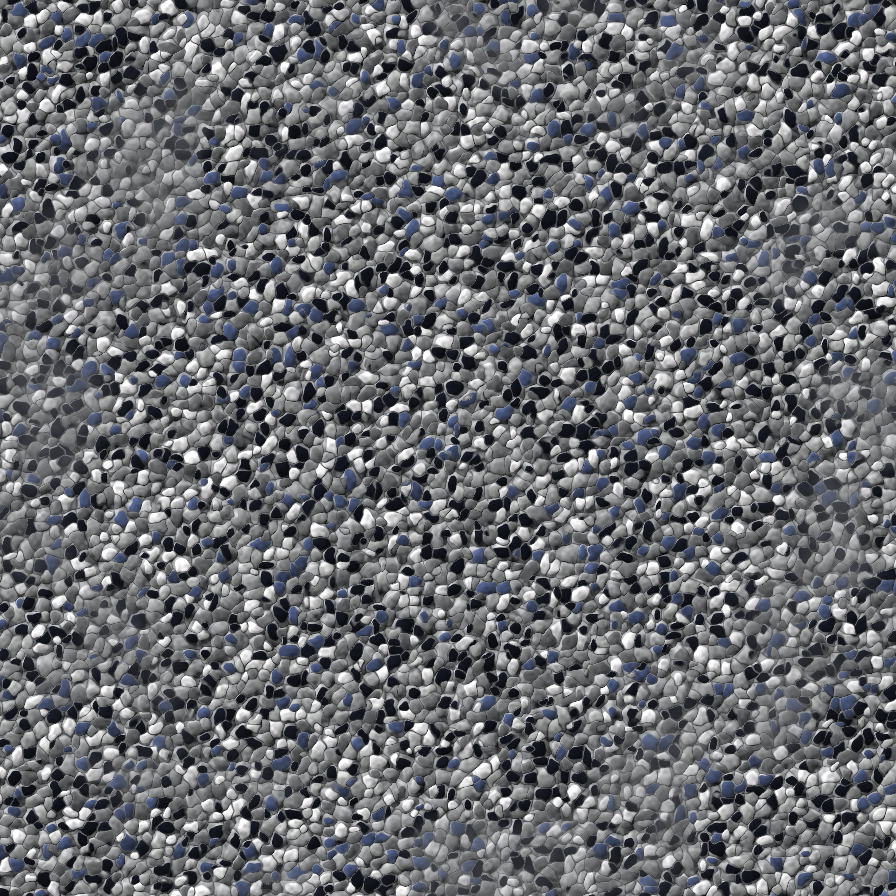
Give the GLSL for this texture, as a Shadertoy shader.

```glsl
// Exposed aggregate: small grey, black, white and blue pebbles set in grey mortar.

const float PEBBLES_ACROSS = 72.0;    // cells along one canvas side
const float JITTER = 0.85;            // irregularity of the pebble centres
const vec2  SIZE_RANGE = vec2(0.65, 1.35);
const vec2  STRETCH_RANGE = vec2(1.1, 1.9);
const float LEAN = 0.75;              // favoured direction of the long axes
const float LEAN_SPREAD = 2.3;
const float PEBBLE_RADIUS = 0.5;      // in cells
const float MORTAR_HALF_WIDTH = 0.045;
const float EDGE_SOFTNESS = 0.05;
const vec2  LIGHT_DIR = vec2(-0.55, 0.835);
const float STONE_RELIEF = 0.36;
const float MORTAR_RELIEF = 0.23;
const float CREASE_SHADE = 0.65;

const float BLACK_SHARE = 0.28;
const float BLUE_SHARE  = 0.11;
const float WHITE_SHARE = 0.19;
const float TONE_MIXING = 0.5;        // 0 spreads the tones evenly, 1 at random
const vec3 BLACK_STONE = vec3(0.065, 0.075, 0.105);
const vec3 BLUE_STONE  = vec3(0.235, 0.28, 0.40);
const vec3 WHITE_STONE = vec3(0.83, 0.83, 0.835);
const vec3 DARK_GREY   = vec3(0.32, 0.325, 0.33);
const vec3 LIGHT_GREY  = vec3(0.65, 0.655, 0.655);
const vec3 MORTAR      = vec3(0.48, 0.485, 0.49);
const vec3 HAZE        = vec3(0.45, 0.455, 0.47);
const float HAZE_RADIUS = 0.46;       // ring of faded patches
const float HAZE_STRENGTH = 0.42;

// Integer hash: three values in 0..1 per cell and salt
vec3 hash3(vec2 cell, int salt) {
    uvec3 v = uvec3(ivec3(ivec2(cell) + 512, salt));
    v = v * 1664525u + 1013904223u;
    v.x += v.y * v.z; v.y += v.z * v.x; v.z += v.x * v.y;
    v ^= v >> 16u;
    v.x += v.y * v.z; v.y += v.z * v.x; v.z += v.x * v.y;
    return vec3(v >> 8u) / 16777216.0;
}

float valueNoise(vec2 p, int salt) {
    vec2 cell = floor(p), f = fract(p);
    f = f * f * (3.0 - 2.0 * f);
    float low  = mix(hash3(cell, salt).x, hash3(cell + vec2(1, 0), salt).x, f.x);
    float high = mix(hash3(cell + vec2(0, 1), salt).x, hash3(cell + vec2(1, 1), salt).x, f.x);
    return mix(low, high, f.y);
}

// Cellular pattern of turned, stretched cells: x is the distance to the
// nearest centre, y to the second nearest
vec2 nearestPebbles(vec2 p, out vec2 nearestCell, out vec2 nearestOffset) {
    vec2 base = floor(p), dist = vec2(9.0);
    nearestCell = base;
    nearestOffset = vec2(0.0);
    for (int y = -2; y <= 2; y++)
    for (int x = -2; x <= 2; x++) {
        vec2 cell = base + vec2(x, y);
        vec3 place = hash3(cell, 1), form = hash3(cell, 2);
        vec2 offset = p - cell - 0.5 - JITTER * (place.xy - 0.5);
        float angle = LEAN + LEAN_SPREAD * (form.x - 0.5);
        vec2 axis = vec2(cos(angle), sin(angle));
        float stretch = sqrt(mix(STRETCH_RANGE.x, STRETCH_RANGE.y, form.y));
        vec2 local = vec2(dot(offset, axis) / stretch,
                          dot(offset, vec2(-axis.y, axis.x)) * stretch);
        float d = length(local) / mix(SIZE_RANGE.x, SIZE_RANGE.y, form.z);
        if (d < dist.x) {
            dist = vec2(d, dist.x);
            nearestCell = cell;
            nearestOffset = offset;
        } else dist.y = min(dist.y, d);
    }
    return dist;
}

// Like tones are kept apart by a low-discrepancy lattice
vec3 stoneColor(vec2 cell) {
    vec3 random = hash3(cell, 3);
    float pick = fract(dot(cell, vec2(0.7549, 0.5698)) + TONE_MIXING * random.x);
    float shade = 0.85 + 0.3 * random.y;
    if (pick < BLACK_SHARE) return BLACK_STONE * shade;
    if (pick < BLACK_SHARE + BLUE_SHARE) return BLUE_STONE * shade;
    if (pick < BLACK_SHARE + BLUE_SHARE + WHITE_SHARE) return WHITE_STONE * (0.9 + 0.15 * random.y);
    return mix(DARK_GREY, LIGHT_GREY, random.y);
}

void mainImage(out vec4 fragColor, in vec2 fragCoord) {
    vec2 uv = fragCoord / iResolution.xy;
    vec2 p = fragCoord / iResolution.y * PEBBLES_ACROSS;

    // Slightly bent outlines
    vec2 bend = vec2(valueNoise(p * 1.9, 4), valueNoise(p * 1.9, 5)) - 0.5;
    vec2 cell, offset;
    vec2 dist = nearestPebbles(p + 0.3 * bend, cell, offset);
    float gap = 0.5 * (dist.y - dist.x);
    float facing = dot(offset, LIGHT_DIR) / max(length(offset), 0.001);
    float grain = valueNoise(p * 3.2, 6) - 0.5;

    // Rounded stones, lit from the upper left
    float dome = smoothstep(0.05, 0.45, dist.x);
    vec3 stone = stoneColor(cell) * (1.0 + STONE_RELIEF * facing * dome + 0.28 * grain);

    // Mortar with lit ridges and darker creases
    float ridge = MORTAR_RELIEF * facing + 0.3 * (valueNoise(p * 1.6, 7) - 0.5) + 0.25 * grain;
    vec3 mortar = (MORTAR + ridge) * mix(CREASE_SHADE, 1.0, smoothstep(0.0, 0.07, gap));

    float inside = min(gap - MORTAR_HALF_WIDTH, PEBBLE_RADIUS - dist.x);
    float softness = max(EDGE_SOFTNESS, 0.5 * PEBBLES_ACROSS / iResolution.y);
    vec3 color = mix(mortar, stone, smoothstep(-softness, softness, inside));

    // Faded patches along a wide ring
    float ring = 1.0 - smoothstep(0.02, 0.12, abs(length(uv - 0.5) - HAZE_RADIUS));
    float patches = smoothstep(0.3, 0.75, valueNoise(uv * 16.0, 8));
    vec3 hazeColor = HAZE + 0.2 * (valueNoise(uv * 80.0, 9) - 0.5);
    color = mix(color, hazeColor, HAZE_STRENGTH * ring * patches);

    fragColor = vec4(clamp(color, 0.0, 1.0), 1.0);
}
```
